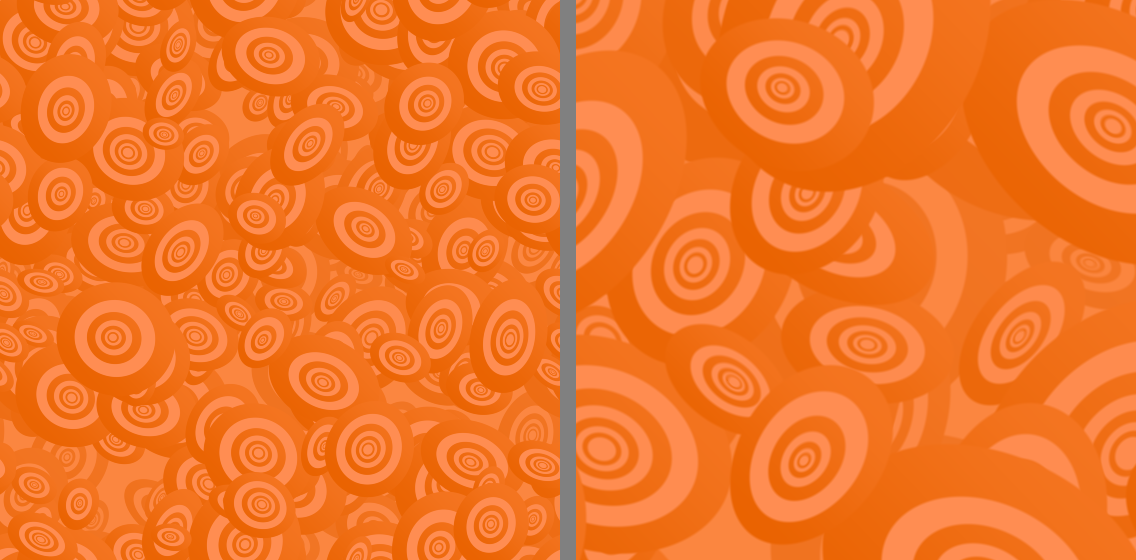
Left, the full canvas; right, a detail of the centre.
A three.js fragment shader for this pattern:

```glsl
// Overlapping tilted discs, each marked with concentric rings, piled up in orange.
// Every layer is a jittered, wrapping grid of discs painted from back to front;
// deeper layers lose contrast, and each disc is shaded from lower left to upper right.
varying vec2 vUv;

const float LAYERS = 10.0;
const float CELLS = 5.0;

vec4 hash4(vec3 p) {
  vec4 q = fract(p.xyzx * vec4(0.1031, 0.1030, 0.0973, 0.1099));
  q += dot(q, q.wzxy + 33.33);
  return fract((q.xxyz + q.yzzw) * q.zywx);
}

// Coverage of the light rings: edges shrink geometrically and alternate light and dark
float rings(vec2 e, vec2 shift, float outer, float ratio, float soft) {
  float light = 0.0;
  float side = 1.0;
  float radius = outer;
  for (int i = 0; i < 7; i++) {
    float q = length(e - shift * (1.0 - radius));
    light += side * (1.0 - smoothstep(-soft, soft, q - radius));
    side = -side;
    radius *= ratio;
  }
  return clamp(light, 0.0, 1.0);
}

// Paints one disc over the colour below; d is the offset from its centre
vec3 paintDisc(vec3 below, vec2 d, vec4 shape, vec4 detail, float fade) {
  float size = mix(0.036, 0.108, shape.x);
  float aspect = mix(0.5, 0.8, shape.y) + 0.17 * shape.x;
  if (length(d) > size * 1.15) return below;

  // Two families of tilt: leaning up to the right, or sloping down to the right
  float angle = (shape.z < 0.5 ? 1.12 : -0.42) + 0.5 * (shape.w - 0.5);
  float c = cos(angle);
  float s = sin(angle);
  vec2 axes = size * vec2(1.0, aspect);
  vec2 e = vec2(c * d.x + s * d.y, c * d.y - s * d.x) / axes;
  e.y *= 1.0 + 0.14 * (detail.x - 0.5) * e.x;

  float q = max(length(e), 0.001);
  float soft = 0.0011 * length(e / axes) / q;
  float cover = 1.0 - smoothstep(-soft, soft, q - 1.0);

  float slope = smoothstep(-0.95, 0.95, dot(d, vec2(0.72, 0.69)) / size);
  vec3 body = mix(vec3(0.917, 0.388, 0.005), vec3(0.957, 0.455, 0.125), slope);
  body = mix(body, vec3(0.945, 0.460, 0.145), fade);
  vec3 ringColor = mix(vec3(1.0, 0.553, 0.322), vec3(0.98, 0.515, 0.23), fade);

  float light = rings(e, 0.16 * (detail.yz - 0.5), mix(0.61, 0.74, detail.w),
                      mix(0.65, 0.74, detail.x), soft);
  return mix(below, mix(body, ringColor, light), cover);
}

void main() {
  vec3 color = vec3(0.985, 0.525, 0.25);

  for (float layer = 0.0; layer < LAYERS; layer++) {
    float depth = 1.0 - layer / (LAYERS - 1.0);
    vec2 p = vUv * CELLS + hash4(vec3(layer, 7.0, 19.0)).xy * CELLS;
    vec2 home = floor(p);

    // Neighbouring cells whose discs may reach this point
    for (float y = -1.0; y <= 1.0; y++) {
      for (float x = -1.0; x <= 1.0; x++) {
        vec2 cell = home + vec2(x, y);
        vec3 seed = vec3(mod(cell, CELLS), layer * 3.0 + 11.0);
        vec4 shape = hash4(seed);
        vec4 detail = hash4(seed + 41.0);
        vec2 jitter = 0.06 + 0.88 * hash4(seed + 83.0).xy;
        color = paintDisc(color, (p - cell - jitter) / CELLS, shape, detail,
                          0.85 * depth * depth);
      }
    }
  }

  gl_FragColor = vec4(color, 1.0);
}
```
